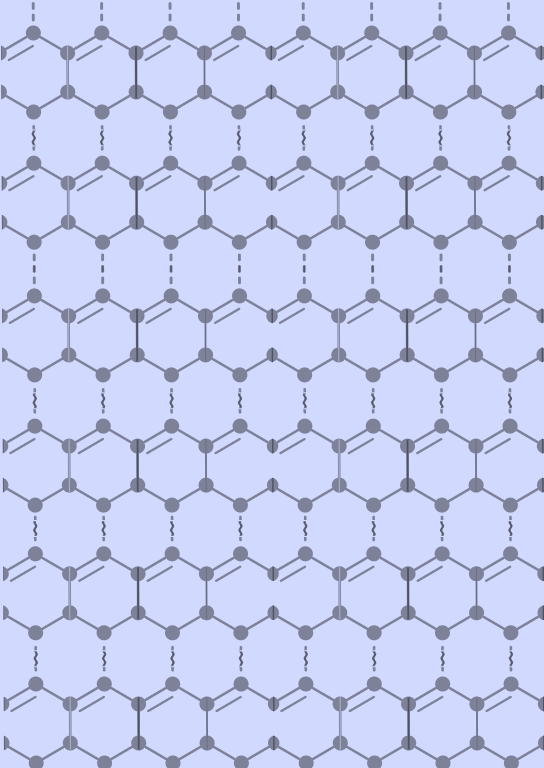
Write a WebGL 2 fragment shader that draws this pattern.

```glsl
#version 300 es
precision highp float;

uniform vec2 u_resolution;
out vec4 fragColor;

float hash(float n) {
    return fract(sin(n * 12.9898) * 43758.5453);
}

// Distance from p to the segment a-b
float segment(vec2 p, vec2 a, vec2 b) {
    vec2 ab = b - a;
    return length(p - a - ab * clamp(dot(p - a, ab) / dot(ab, ab), 0.0, 1.0));
}

void main() {
    const vec3 paper = vec3(0.82, 0.85, 1.0);
    const vec3 ink = vec3(0.49, 0.51, 0.60);
    const vec3 darkInk = vec3(0.29, 0.30, 0.36);
    const vec3 paleInk = vec3(0.72, 0.75, 0.87);

    // The canvas is 768 units high, with y running down
    float unit = 768.0 / u_resolution.y;
    vec2 p = vec2(gl_FragCoord.x, u_resolution.y - gl_FragCoord.y) * unit;
    p.x -= 1.0 + 3.0 * p.y / 768.0;

    // Tiles of four columns cut the outer atoms at their seams
    float tileX = mod(p.x, 270.0);
    float column = floor((tileX + 2.0) / 68.4);
    float row = floor((p.y + 7.0) / 130.2);
    vec2 cell = vec2(tileX - 32.2 - 68.4 * column, p.y - 33.0 - 130.2 * row);
    if (row == 2.0 || row == 3.0) cell.y -= 2.5;

    // Fold the ring into one quarter
    vec2 folded = vec2(abs(cell.x), abs(cell.y - 39.5));
    vec2 side = vec2(34.2, 19.5);
    vec2 apex = vec2(0.0, 39.5);
    float atoms = min(length(folded - side), length(folded - apex)) - 7.5;
    float bonds = segment(folded, side, apex) - 1.25;
    float innerBond = segment(cell, vec2(-24.5, 27.0), vec2(-0.5, 13.0)) - 1.15;

    // Upright bonds vary with their place in the tile
    float joint = column + step(0.0, cell.x);
    float upright = segment(folded, side, vec2(34.2, 0.0));
    upright -= joint == 3.0 ? 0.95 : 1.3;

    // Broken links above each ring: plain dashes or worn squiggles
    bool dashed = row == 0.0 || row == 2.0;
    float linkY = cell.y + (dashed ? 27.0 : 25.3);
    float wobble = 0.9 * sin(linkY * 0.75 + 6.28 * hash(row)) * smoothstep(11.0, 4.0, abs(linkY));
    float dashY = mod(linkY + 5.75, 11.5) - 5.75;
    float link = dashed
        ? length(vec2(cell.x, max(abs(dashY) - 2.4, 0.0))) - 1.45
        : length(vec2(cell.x - wobble, max(abs(linkY) - 11.5, 0.0))) - 1.3;
    if (!dashed) link = max(link, 0.5 - abs(abs(linkY) - 8.0));
    link = max(link, abs(linkY) - 16.0);

    float shape = min(min(atoms, bonds), min(min(innerBond, upright), link));
    vec3 color = mix(paper, ink, clamp(0.5 - shape / unit, 0.0, 1.0));

    // Dark overlap in the middle of the links
    float overlap = length(vec2(cell.x - (dashed ? 0.0 : wobble), max(abs(linkY) - (dashed ? 2.5 : 6.0), 0.0))) - 0.85;
    float overlapTone = row == 0.0 ? 0.0 : 0.75;
    color = mix(color, darkInk, overlapTone * clamp(0.5 - overlap / unit, 0.0, 1.0));

    // Pale or dark streaks along the upright joints and seams
    bool seam = joint == 0.0 || joint == 4.0;
    float seamX = min(tileX, 270.0 - tileX);
    float streak = seam ? max(seamX - 0.7, atoms)
                        : max(abs(folded.x - 34.2) - (joint == 2.0 ? 0.9 : 0.45), folded.y - 26.0);
    vec3 streakColor = joint == 1.0 ? paleInk : darkInk;
    float streakTone = joint == 3.0 ? 0.4 : 0.9;
    color = mix(color, streakColor, streakTone * clamp(0.5 - streak / unit, 0.0, 1.0));

    // Nothing is drawn left of the first tile
    color = mix(paper, color, clamp(0.5 + p.x / unit, 0.0, 1.0));
    fragColor = vec4(color, 1.0);
}
```
